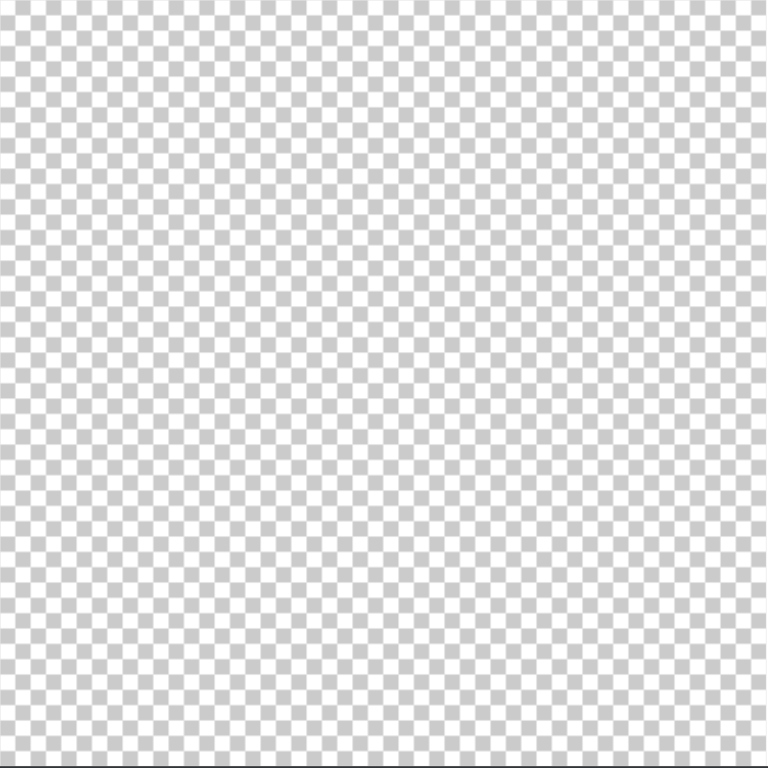
Give the GLSL for this pattern, as a Shadertoy shader.

```glsl
// Fine grey and white checkerboard with softened edges and a thin dark rule along the bottom.

const float CELLS       = 50.1;    // cells across and down the canvas
const float WHOLE_CELLS = 50.0;    // complete cells before the right margin
const float EDGE_SOFT   = 0.07;    // half width of the edge blend, in cells
const float RULE_HEIGHT = 0.0024;  // bottom rule, in canvas heights
const vec3  WHITE = vec3(1.0);
const vec3  GREY  = vec3(0.797);
const vec3  RULE  = vec3(0.20, 0.21, 0.22);

// Soft square wave: -1 in even cells, +1 in odd cells.
vec2 squareWave(vec2 p, vec2 soft) {
    vec2 edgeDistance = abs(mod(p + 0.5, 2.0) - 1.0) - 0.5;
    return clamp(edgeDistance / soft, -1.0, 1.0);
}

void mainImage(out vec4 fragColor, in vec2 fragCoord) {
    vec2 uv = fragCoord / iResolution.xy;
    vec2 pixel = 1.0 / iResolution.xy;

    // Checker, counted from the top left corner
    vec2 cell = vec2(uv.x, 1.0 - uv.y) * CELLS;
    vec2 soft = max(vec2(EDGE_SOFT), 0.5 * pixel * CELLS);
    vec2 wave = squareWave(cell, soft);
    vec3 color = mix(GREY, WHITE, 0.5 + 0.5 * wave.x * wave.y);

    // White sliver past the last whole column
    float margin = clamp((cell.x - WHOLE_CELLS) / (pixel.x * CELLS) + 0.5, 0.0, 1.0);
    color = mix(color, WHITE, margin);

    // Dark rule
    float rule = clamp((RULE_HEIGHT - uv.y) / pixel.y + 0.5, 0.0, 1.0);
    color = mix(color, RULE, rule);

    fragColor = vec4(color, 1.0);
}
```
